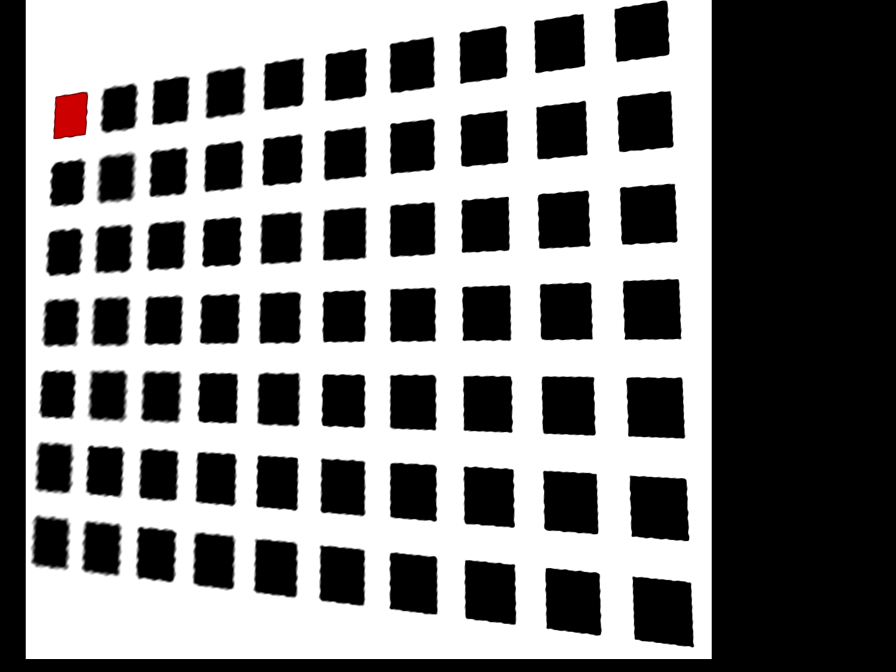
Reproduce this pattern procedurally as a WebGL 1 fragment shader.

```glsl
precision highp float;
// A 10 by 7 grid of rough black squares in perspective on a white panel, the first one red.

uniform vec2 u_resolution;

#define COUNT vec2(10.0, 7.0)
#define ORIGIN vec2(0.1050, 0.8281)     // centre of the first square, in canvas heights
#define COL_STEP vec2(0.06719, -0.01329)
#define ROW_STEP vec2(-0.00565, -0.10776)
#define FALLOFF vec2(0.02852, 0.00965)  // perspective depth change per column and row
#define HALF_SIZE vec2(0.312, 0.304)    // half extent of a square, in cells
#define SPREAD vec2(0.034, 0.018)       // extra extent of the far squares
#define CORNER 0.0045
#define WOBBLE 0.0008
#define PANEL_MIN vec2(0.0382, 0.0191)
#define PANEL_MAX vec2(1.0590, 1.1)
#define RED vec3(0.8, 0.0, 0.0)

float hash(vec2 p) {
  return fract(sin(dot(p, vec2(127.1, 311.7))) * 4375.85);
}

// Signed distance to a box with rounded corners
float roundedBox(vec2 p, vec2 halfSize, float radius) {
  vec2 q = abs(p) - halfSize + radius;
  return length(max(q, 0.0)) + min(max(q.x, q.y), 0.0) - radius;
}

// Uneven edge made of two layered waves
float roughness(vec2 p, float phase) {
  return sin(p.y * 330.0 + phase) * cos(p.x * 290.0 - phase)
       + 0.5 * sin((p.x - p.y) * 520.0 + 2.0 * phase);
}

void main() {
  vec2 p = gl_FragCoord.xy / u_resolution.y;
  float pixel = 1.0 / u_resolution.y;

  // Invert the perspective: canvas position to column and row
  vec2 colDir = COL_STEP + FALLOFF.x * p;
  vec2 rowDir = ROW_STEP + FALLOFF.y * p;
  vec2 offset = p - ORIGIN;
  float det = colDir.x * rowDir.y - colDir.y * rowDir.x;
  vec2 grid = vec2(offset.x * rowDir.y - offset.y * rowDir.x,
                   colDir.x * offset.y - colDir.y * offset.x) / det;
  vec2 cell = clamp(floor(grid + 0.5), vec2(0.0), COUNT - 1.0);
  float depth = max(1.0 - dot(FALLOFF, grid), 0.1);
  vec2 cellSize = vec2(colDir.x, -rowDir.y) / depth;

  // Far squares spread, wobble and blur more; the red one stays crisp
  float isFirst = 1.0 - step(0.5, cell.x + cell.y);
  float far = 1.0 - cell.x / (COUNT.x - 1.0);
  float wear = far * far * (1.0 - isFirst);
  float seed = hash(cell + 1.0);
  vec2 halfSize = HALF_SIZE + SPREAD * far * far + 0.008 * (seed - 0.5);

  float d = roundedBox((grid - cell) * cellSize, halfSize * cellSize,
                       CORNER * (0.6 + wear));
  d += WOBBLE * (0.7 + 0.8 * wear) * roughness(p, seed * 6.2832);

  float blur = max(0.7 * pixel, 0.0014 + 0.0026 * wear * (0.5 + seed));
  float ink = 1.0 - smoothstep(-blur, blur, d);
  float core = 1.0 - smoothstep(-0.0030, -0.0005, d);
  vec3 inkColor = RED * isFirst * mix(0.45, 1.0, core);
  vec3 color = mix(vec3(1.0), inkColor, ink);

  // White panel with black around it
  vec2 inside = min(p - PANEL_MIN, PANEL_MAX - p);
  float panel = smoothstep(-0.5 * pixel, 0.5 * pixel, min(inside.x, inside.y));
  gl_FragColor = vec4(color * panel, 1.0);
}
```
